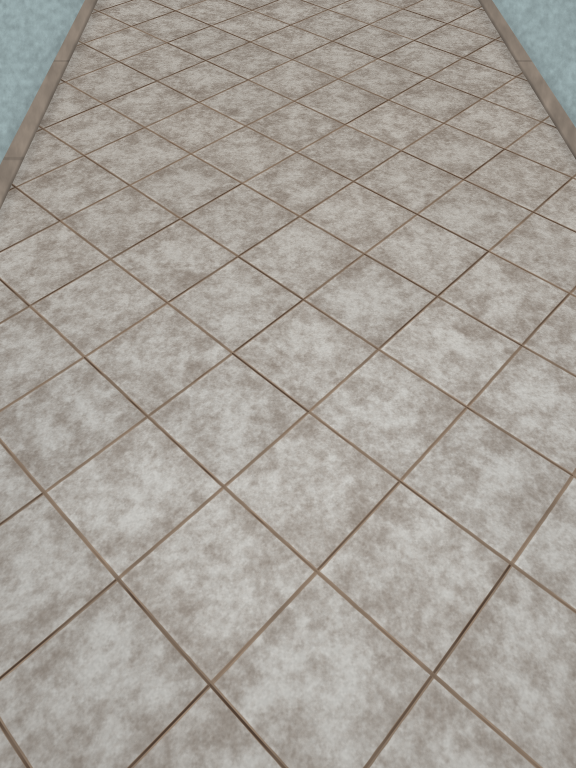
This texture is drawn by a Shadertoy shader. Its source:

```glsl
const vec3 PALE = vec3(0.755, 0.75, 0.732);
const vec3 TAUPE = vec3(0.56, 0.525, 0.49);
const vec3 GROUT = vec3(0.545, 0.47, 0.40);
const vec3 DIRT = vec3(0.25, 0.19, 0.15);
const vec3 STUCCO = vec3(0.57, 0.635, 0.64);
const vec3 SKIRTING = vec3(0.54, 0.495, 0.45);

float hash(vec2 p) {
    vec3 h = fract(p.xyx * 0.1031);
    h += dot(h, h.yzx + 33.33);
    return fract((h.x + h.y) * h.z);
}

float noise(vec2 p) {
    vec2 i = floor(p), f = fract(p);
    f = f * f * (3.0 - 2.0 * f);
    return mix(mix(hash(i), hash(i + vec2(1, 0)), f.x),
               mix(hash(i + vec2(0, 1)), hash(i + vec2(1, 1)), f.x), f.y);
}

float fbm(vec2 p) {
    float sum = 0.0, amp = 0.5;
    for (int i = 0; i < 5; i++) {
        sum += amp * noise(p);
        p = mat2(1.6, 1.2, -1.2, 1.6) * p + 7.3;
        amp *= 0.5;
    }
    return sum;
}

// Canvas position (y down) to floor tile coordinates, with slight lens bend
vec2 floorCoords(vec2 q) {
    float bend = (q.y - 0.586) / 0.326;
    float far = max(0.0, 1.0 - q.y / 0.43);
    q.x = 0.375 + (q.x - 0.375) / (1.0 + 0.06 * far);
    q.y += 0.009 * bend * bend;
    mat3 project = mat3(0.0798, 0.0374, -0.1,
                        0.1549, -0.0387, 0.11,
                        0.2917, 0.6341, 1.0);
    vec3 h = inverse(project) * vec3(q, 1.0);
    return h.xy / h.z;
}

// Mottled ceramic: faint clouds broken up by finer blotches, browner at the rim
vec3 tileColor(vec2 st) {
    vec2 id = floor(st);
    vec2 rim = 0.5 - abs(fract(st) - 0.5);
    float tone = hash(id + 40.0);
    vec2 p = st + 17.0 * vec2(hash(id + 60.0), hash(id + 90.0));
    float clouds = fbm(p * 5.0);
    float blotches = fbm(p * 13.0 + 5.0);
    float grain = fbm(p * 34.0 + 11.0);
    float edge = 1.0 - smoothstep(0.0, 0.35, min(rim.x, rim.y));
    float stain = 0.38 * clouds + 0.36 * blotches + 0.26 * grain + 0.09 * edge;
    vec3 color = mix(PALE, TAUPE, smoothstep(0.29, 0.83, stain));
    color += 0.05 * (noise(p * 70.0) - 0.5);
    return color * (0.985 + 0.03 * tone);
}

// One family of joints: across is measured over the lines, along follows them
vec3 addJoints(vec3 color, float across, float along, float aa, float seed) {
    float line = floor(across + 0.5);
    float offset = across - line;
    float wobble = 0.003 * (noise(vec2(along * 14.0, line + seed)) - 0.5);
    float d = abs(offset + wobble);
    float segment = hash(vec2(line + seed, floor(along) + 31.0));
    float wear = noise(vec2(along * 5.0, line * 3.7 + seed));
    float dirt = smoothstep(0.35, 1.0, 0.6 * segment + 0.6 * wear);
    float bevel = 1.0 - smoothstep(0.0, 0.01 + aa, abs(offset - 0.024));
    float joint = 1.0 - smoothstep(0.014 - 0.6 * aa, 0.014 + 0.6 * aa, d);
    float core = 1.0 - smoothstep(0.007 - 0.6 * aa, 0.007 + 0.6 * aa, abs(offset + 0.004));
    color += 0.03 * bevel;
    color = mix(color, GROUT * (0.88 + 0.24 * wear), 0.92 * joint);
    return mix(color, DIRT, core * (0.1 + 0.75 * dirt));
}

// Signed horizontal distance past a slanted line, positive towards side
float pastLine(vec2 q, vec2 startSlope, float side) {
    return side * (q.x - startSlope.x - startSlope.y * q.y);
}

// Skirting strip with faint butt joints, and the rough wall above it
vec3 addWall(vec3 color, vec2 q, vec2 foot, vec2 top, float side, float aa) {
    float strip = pastLine(q, foot, side);
    float wall = pastLine(q, top, side);
    float butt = abs(fract(2.0 / (q.y + 0.365)) - 0.5);
    vec3 skirt = SKIRTING * (0.84 + 0.32 * fbm(q * vec2(90.0, 45.0)));
    skirt *= 1.0 - 0.1 * (1.0 - smoothstep(0.005, 0.02, butt));
    skirt *= 0.75 + 0.25 * smoothstep(0.0, 0.006, strip);
    float plaster = fbm(q * vec2(170.0, 140.0));
    vec3 paint = STUCCO * (0.88 + 0.26 * plaster);
    paint *= 0.92 + 0.08 * smoothstep(0.0, 0.02, wall);
    color *= 1.0 - 0.1 * smoothstep(-0.02, 0.0, strip);
    color = mix(color, skirt, smoothstep(-aa, aa, strip));
    return mix(color, paint, smoothstep(-aa, aa, wall));
}

void mainImage(out vec4 fragColor, in vec2 fragCoord) {
    vec2 q = fragCoord / iResolution.xy * vec2(0.75, 1.0);
    q.y = 1.0 - q.y;
    vec2 st = floorCoords(q);
    vec2 aa = fwidth(st);

    vec3 color = tileColor(st);
    color = addJoints(color, st.x, st.y, aa.x, 3.0);
    color = addJoints(color, st.y, st.x, aa.y, 57.0);

    // Soft daylight: brightest mid floor, warmer far away, dimmer at the sides
    vec2 fromGlow = q - vec2(0.43, 0.6);
    float glow = exp(-5.0 * dot(fromGlow, fromGlow));
    color *= 0.925 + 0.11 * glow;
    color *= mix(vec3(1.0), vec3(0.985, 0.965, 0.945), 1.0 - smoothstep(0.1, 0.6, q.y));

    float pixel = 0.7 / iResolution.y;
    color = addWall(color, q, vec2(0.1276, -0.4667), vec2(0.1107, -0.515), -1.0, pixel);
    color = addWall(color, q, vec2(0.6224, 0.6125), vec2(0.6406, 0.656), 1.0, pixel);
    fragColor = vec4(clamp(color, 0.0, 1.0), 1.0);
}
```
